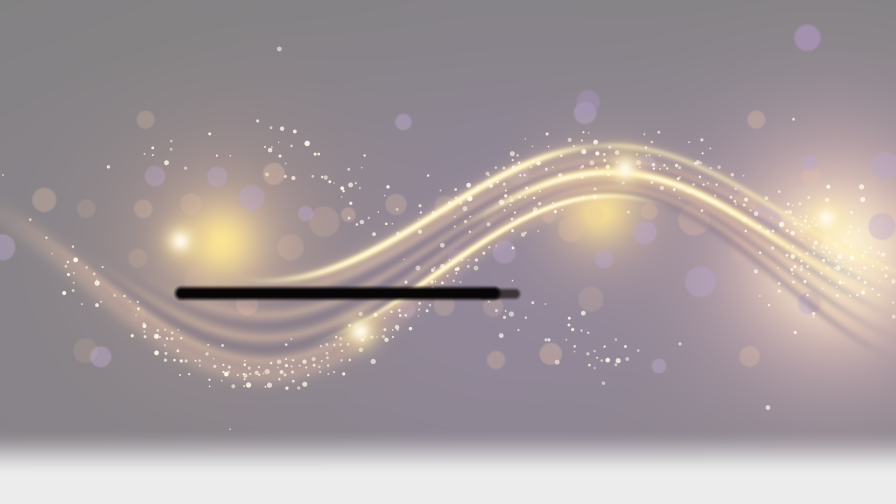
This background is drawn by a Shadertoy shader. Its source:

```glsl
// Golden light ribbons with dust and bokeh over a mauve-grey backdrop, with a pale floor and a soft dark bar.

const vec3 WHITE = vec3(1.0, 0.98, 0.92);
const vec3 CREAM = vec3(1.0, 0.97, 0.84);
const vec3 GOLD = vec3(0.99, 0.90, 0.58);
const vec3 PEACH = vec3(0.90, 0.76, 0.66);
const vec3 LILAC = vec3(0.66, 0.58, 0.72);
const vec3 SHADE = vec3(0.49, 0.43, 0.52);

float hash(vec2 p) {
    vec3 q = fract(vec3(p.xyx) * 0.1031);
    q += dot(q, q.yzx + 33.33);
    return fract((q.x + q.y) * q.z);
}

float bell(float d, float width) {
    return exp(-d * d / (width * width));
}

float span(float x, float a, float b, float c, float d) {
    return smoothstep(a, b, x) * (1.0 - smoothstep(c, d, x));
}

float disc(vec2 p, vec2 centre, float radius, float soft) {
    return smoothstep(radius + soft, radius - soft, length(p - centre));
}

float segment(vec2 p, vec2 a, vec2 b) {
    vec2 ab = b - a;
    return length(p - a - ab * clamp(dot(p - a, ab) / dot(ab, ab), 0.0, 1.0));
}

// Signed distance to a sine wave; wave holds its middle and height
float waveDistance(vec2 p, vec2 wave) {
    float phase = 4.586 * (p.x - 0.868);
    float slope = 4.586 * wave.y * cos(phase);
    return (p.y - wave.x - wave.y * sin(phase)) / sqrt(1.0 + slope * slope);
}

// Chance that a dust grain lies near p
float dustDensity(vec2 p) {
    float sweep = bell(waveDistance(p, vec2(0.44, 0.18)), 0.033) * span(p.x, -0.1, 0.4, 0.85, 1.3);
    float crest = bell(waveDistance(p, vec2(0.56, 0.135)), 0.045) * span(p.x, 0.7, 1.0, 1.7, 1.85);
    float upper = bell(segment(p, vec2(0.58, 0.70), vec2(0.81, 0.57)), 0.04);
    float lower = bell(segment(p, vec2(0.97, 0.40), vec2(1.22, 0.30)), 0.035);
    float tails = bell(segment(p, vec2(0.25, 0.70), vec2(0.58, 0.70)), 0.035)
                + bell(segment(p, vec2(1.2, 0.29), vec2(1.58, 0.32)), 0.025);
    float flare = bell(length(p - vec2(1.65, 0.5)), 0.11);
    return 0.65 * sweep + 0.4 * (crest + upper + lower + flare) + 0.13 * tails;
}

// One jittered grain per grid cell
float dust(vec2 p, float cell, float seed, float pixel) {
    vec2 id = floor(p / cell);
    vec2 jitter = vec2(hash(id + seed), hash(id + seed + 17.3));
    vec2 centre = (id + 0.25 + 0.5 * jitter) * cell;
    float size = cell * mix(0.09, 0.23, hash(id + seed + 41.7));
    float present = step(hash(id + seed + 73.1), 0.72 * dustDensity(centre));
    return present * disc(p, centre, size, pixel * 0.7) * mix(0.55, 1.0, jitter.x);
}

// Large pale discs scattered across the middle
vec3 addBokeh(vec3 col, vec2 p, float cell, float seed, float pixel) {
    vec2 id = floor(p / cell);
    vec2 jitter = vec2(hash(id + seed + 5.1), hash(id + seed + 9.7));
    vec2 centre = (id + 0.3 + 0.4 * jitter) * cell;
    float zone = span(centre.y, 0.28, 0.4, 0.68, 0.82);
    float shape = disc(p, centre, cell * mix(0.13, 0.26, jitter.y), pixel * 1.5);
    vec3 tint = mix(PEACH, LILAC + 0.08, step(0.6, jitter.x));
    return mix(col, tint, shape * step(hash(id + seed), 0.5 * zone) * mix(0.15, 0.5, jitter.x));
}

vec3 addGlow(vec3 col, vec2 p, vec2 centre, float radius, vec3 tint, float strength) {
    return mix(col, tint, strength * bell(length(p - centre), radius));
}

vec3 addGlint(vec3 col, vec2 p, vec2 centre) {
    col = addGlow(col, p, centre, 0.035, GOLD, 0.6);
    return addGlow(col, p, centre, 0.019, WHITE, 0.95);
}

vec3 addRibbon(vec3 col, vec2 p, vec2 wave, float width, float strength) {
    float d = waveDistance(p, wave);
    col = mix(col, PEACH, 0.4 * strength * bell(d + 0.008, width * 4.0));
    col = mix(col, GOLD, 0.85 * strength * bell(d, width * 1.5));
    return mix(col, CREAM, strength * bell(d, width));
}

void mainImage(out vec4 fragColor, in vec2 fragCoord) {
    vec2 p = fragCoord / iResolution.y;
    float pixel = 1.0 / iResolution.y;
    vec2 left = vec2(0.44, 0.52), middle = vec2(1.19, 0.585), right = vec2(1.66, 0.49);

    // Backdrop with broad tints
    vec3 col = mix(vec3(0.53, 0.515, 0.535), vec3(0.515, 0.51, 0.515), smoothstep(0.6, 1.0, p.y));
    col = addGlow(col, p, vec2(1.0, 0.45), 0.45, vec3(0.59, 0.54, 0.62), 0.8);
    col = addGlow(col, p, left, 0.27, vec3(0.65, 0.57, 0.56), 0.7);
    col = addGlow(col, p, right, 0.32, vec3(0.72, 0.62, 0.70), 0.9);

    // Three warm lights
    col = addGlow(col, p, left, 0.13, PEACH, 0.6);
    col = addGlow(col, p, left, 0.065, GOLD, 0.95);
    col = addGlow(col, p, middle, 0.12, PEACH, 0.6);
    col = addGlow(col, p, middle, 0.06, GOLD, 0.9);
    col = addGlow(col, p, right, 0.19, PEACH + 0.05, 0.85);
    col = addGlow(col, p, right, 0.12, CREAM, 1.0);

    // Bokeh
    col = addBokeh(col, p, 0.12, 3.0, pixel);
    col = addBokeh(col, p + 0.06, 0.10, 29.0, pixel);
    col = mix(col, LILAC, 0.8 * disc(p, vec2(1.602, 0.925), 0.026, pixel * 2.0));
    col = mix(col, LILAC, 0.5 * disc(p, vec2(1.167, 0.798), 0.023, pixel * 2.0));

    // Faint strands, alternately pale and shaded
    for (int i = 0; i < 8; i++) {
        float t = float(i) / 7.0;
        float d = waveDistance(p, mix(vec2(0.55, 0.13), vec2(0.44, 0.178), t));
        float fade = span(p.x, 0.35 - 0.4 * t, 0.75 - 0.5 * t, 1.6, 1.8);
        col = mix(col, mix(PEACH, SHADE, mod(float(i), 2.0)), 0.38 * fade * bell(d, 0.009));
    }
    float haze = bell(waveDistance(p, vec2(0.44, 0.18)), 0.022);
    col = mix(col, PEACH, 0.45 * haze * span(p.x, -0.1, 0.2, 0.7, 1.0));

    // Bright ribbons
    float core = max(0.0055, pixel);
    float crest = max(0.35 * span(p.x, 1.1, 1.25, 1.7, 1.85), span(p.x, 0.45, 0.75, 1.0, 1.25));
    col = addRibbon(col, p, vec2(0.577, 0.134), core, crest);
    col = addRibbon(col, p, vec2(0.517, 0.141), core, span(p.x, 0.9, 1.12, 1.4, 1.75));
    col = addRibbon(col, p, vec2(0.458, 0.153), core * 0.8, span(p.x, 0.6, 0.92, 1.1, 1.35));

    // Dust and glints
    float grains = max(dust(p, 0.014, 11.0, pixel), dust(p + 0.005, 0.023, 57.0, pixel));
    col = mix(col, WHITE, 0.95 * grains);
    col = addGlint(col, p, vec2(0.358, 0.522));
    col = addGlint(col, p, vec2(0.715, 0.342));
    col = addGlint(col, p, vec2(1.24, 0.665));
    col = addGlint(col, p, vec2(1.64, 0.567));

    // Pale floor
    col = mix(col, vec3(0.925), smoothstep(0.15, 0.055, p.y));

    // Blurred dark bar with a thinner right tip
    float tip = segment(p, vec2(0.96, 0.417), vec2(1.022, 0.417));
    float bar = segment(p, vec2(0.36, 0.418), vec2(0.98, 0.418));
    col = mix(col, vec3(0.12, 0.09, 0.09), 0.75 * smoothstep(0.015, 0.004, tip));
    col = mix(col, vec3(0.03, 0.02, 0.025), smoothstep(0.018, 0.006, bar));
    fragColor = vec4(col, 1.0);
}
```
